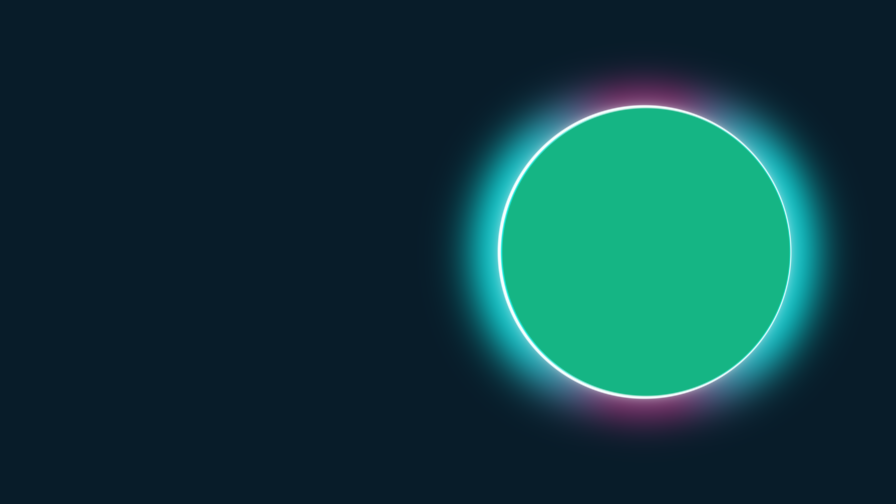
A Shadertoy shader for this background:

```glsl
// A green disc with a thin white rim and a cyan and magenta glow on dark navy.

// Coverage of a disc with a smoothed edge
float disc(vec2 p, vec2 center, float radius, float blur) {
    return 1.0 - smoothstep(-blur, blur, length(p - center) - radius);
}

void mainImage(out vec4 fragColor, in vec2 fragCoord) {
    // Canvas heights, measured from the middle
    vec2 p = (fragCoord - 0.5 * iResolution.xy) / iResolution.y;
    float pixel = 1.0 / iResolution.y;

    vec2 center = vec2(0.390, 0.0);
    vec2 offset = p - center;
    float dist = max(length(offset) - 0.2915, 0.0);
    float side = abs(offset.x) / max(length(offset), 0.001);

    // Navy ground
    vec3 color = vec3(0.030, 0.108, 0.160);

    // Glow: cyan at the sides, magenta at the top and bottom
    float sideWeight = smoothstep(0.12, 0.95, side);
    vec3 glowColor = mix(vec3(0.42, 0.17, 0.38), vec3(0.05, 0.75, 0.76), sideWeight);
    float glowWidth = mix(0.058, 0.069, sideWeight);
    color = mix(color, glowColor, exp(-pow(dist / glowWidth, 2.0)));

    // Pale halo close to the rim
    color = mix(color, vec3(0.90, 0.92, 0.95), 0.36 * exp(-dist / 0.011));

    // White rim, cyan inner edge, then the disc, shifted to thin the right rim
    color = mix(color, vec3(0.97, 1.0, 1.0), disc(p, center, 0.2913, pixel));
    vec3 innerEdge = mix(vec3(0.75, 0.92, 0.88), vec3(0.10, 0.92, 0.87), sideWeight);
    color = mix(color, innerEdge, disc(p, center + vec2(0.0022, 0.0), 0.2872, pixel));
    color = mix(color, vec3(0.082, 0.710, 0.518), disc(p, center + vec2(0.0029, 0.0), 0.2853, pixel));

    fragColor = vec4(color, 1.0);
}
```
